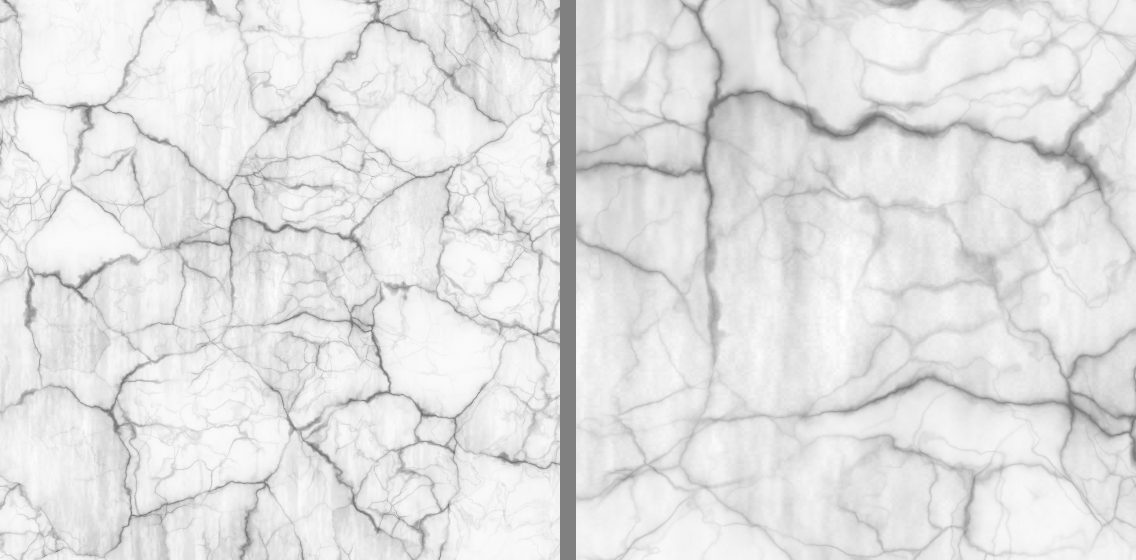
Left, the full canvas; right, a detail of the centre.
A WebGL 1 fragment shader for this texture:

```glsl
precision highp float;

uniform vec2 u_resolution;

const float WHITE = 0.98;
const float DARKEST = 0.48;

vec2 hash2(vec2 p) {
  vec3 q = fract(vec3(p.xyx) * vec3(0.1031, 0.1030, 0.0973));
  q += dot(q, q.yzx + 33.33);
  return fract((q.xx + q.yz) * q.zy);
}

float noise(vec2 p) {
  vec2 cell = floor(p);
  vec2 f = fract(p);
  f = f * f * (3.0 - 2.0 * f);
  float low = mix(hash2(cell).x, hash2(cell + vec2(1.0, 0.0)).x, f.x);
  float high = mix(hash2(cell + vec2(0.0, 1.0)).x, hash2(cell + 1.0).x, f.x);
  return mix(low, high, f.y);
}

float fbm(vec2 p) {
  float sum = 0.0;
  float gain = 0.5;
  for (int i = 0; i < 5; i++) {
    sum += gain * noise(p);
    p = mat2(1.6, 1.2, -1.2, 1.6) * p + 7.3;
    gain *= 0.5;
  }
  return sum;
}

vec2 bend(vec2 p, float scale) {
  return vec2(fbm(p * scale + 3.1), fbm(p * scale + 27.4)) - 0.48;
}

// Cracked plates: nearest edge, second nearest edge, two random values per plate
vec4 plates(vec2 p, float scale, float seed) {
  p = p * scale + seed;
  vec2 home = floor(p);
  vec2 nearestCell = home;
  vec2 toNearest = vec2(8.0);
  for (int j = -1; j <= 1; j++) {
    for (int i = -1; i <= 1; i++) {
      vec2 cell = home + vec2(float(i), float(j));
      vec2 r = cell + hash2(cell) - p;
      if (dot(r, r) < dot(toNearest, toNearest)) {
        toNearest = r;
        nearestCell = cell;
      }
    }
  }
  float first = 8.0;
  float second = 8.0;
  for (int j = -2; j <= 2; j++) {
    for (int i = -2; i <= 2; i++) {
      vec2 cell = nearestCell + vec2(float(i), float(j));
      vec2 r = cell + hash2(cell) - p;
      vec2 across = r - toNearest;
      if (dot(across, across) > 0.00001) {
        float d = dot(0.5 * (r + toNearest), normalize(across));
        second = min(second, max(first, d));
        first = min(first, d);
      }
    }
  }
  return vec4(vec2(first, second) / scale, hash2(nearestCell + 51.7));
}

// Sharp ridge that fades with distance, rounded off over a pixel
float ridge(float d, float w) {
  float pixel = 0.5 / u_resolution.y;
  return exp((pixel - sqrt(d * d + pixel * pixel)) / w);
}

// Crack of strong and faint stretches, with ragged blots and a smoky halo
float crack(vec2 p, vec4 plate, float w) {
  float patchy = smoothstep(0.3, 0.75, noise(p * 14.0 + 40.0));
  float grit = noise(p * 150.0);
  float junction = exp(-plate.y / 0.010);
  float swelling = smoothstep(0.55, 0.85, noise(p * 21.0)) + 0.8 * junction * patchy;
  float blotWidth = 2.2 * w * swelling * (0.5 + grit);
  float blot = 1.0 - smoothstep(0.5 * blotWidth, blotWidth + 0.0015, plate.x);
  float core = (0.28 + 0.36 * patchy) * ridge(plate.x, w * (0.45 + 0.5 * grit));
  float halo = (0.08 + 0.15 * patchy) * ridge(plate.x, 5.0 * w) * (0.75 + 0.5 * grit);
  return core + halo + 0.36 * blot * min(swelling, 1.0);
}

// Thin contour of a noise field
float hairline(vec2 p, float scale) {
  return ridge(abs(fbm(p * scale) - 0.48) / scale, 0.0006);
}

void main() {
  vec2 uv = gl_FragCoord.xy / u_resolution.y;

  // Broad curves and fine jags shared by all cracks
  vec2 broad = bend(uv, 6.0);
  vec2 jag = bend(uv + 4.0, 38.0);
  vec2 p = uv + 0.10 * broad + 0.022 * jag;

  vec4 large = plates(p, 4.8, 12.0);
  vec4 medium = plates(p + 0.03 * broad.yx, 9.5, 63.0);
  vec4 small = plates(p + 0.06 * broad + 0.012 * jag.yx, 20.0, 134.0);

  // Cloudy plate tints with mottled vertical streaks
  float tint = smoothstep(0.3, 0.95, mix(large.z, medium.z, 0.3));
  float mottle = noise(uv * vec2(260.0, 110.0));
  float streaks = 0.45 * noise(uv * vec2(65.0, 8.0)) + 0.3 * noise(uv * vec2(170.0, 22.0));
  streaks += 0.25 * mottle;
  float cloud = smoothstep(0.3, 0.65, fbm(uv * 5.0 + 80.0));
  float grain = hash2(floor(uv * 512.0)).x - 0.5;
  float shade = tint * (0.03 + 0.075 * cloud + 0.17 * (streaks - 0.4));
  shade += 0.055 * cloud * smoothstep(0.25, 0.7, streaks);
  shade += 0.022 * grain * (0.2 + tint);

  // Cracks from broad to fine, some plates staying whole
  float split = smoothstep(0.2, 0.45, large.w);
  float patchy = smoothstep(0.35, 0.6, noise(uv * 9.0 + 15.0));
  float fine = smoothstep(0.35, 0.65, noise(uv * 13.0 + 90.0)) * (0.2 + 0.8 * split);
  float veins = crack(uv, large, 0.0026);
  veins += 0.72 * split * (0.25 + 0.75 * patchy) * crack(uv + 5.0, medium, 0.0021);
  veins += 0.38 * fine * crack(uv + 9.0, small, 0.0013);
  veins += 0.17 * fine * hairline(p + 2.0, 9.0);
  veins += 0.14 * patchy * hairline(p.yx + 6.0, 15.0);

  float tone = max(WHITE - shade - 0.40 * veins, DARKEST);
  gl_FragColor = vec4(vec3(tone), 1.0);
}
```
